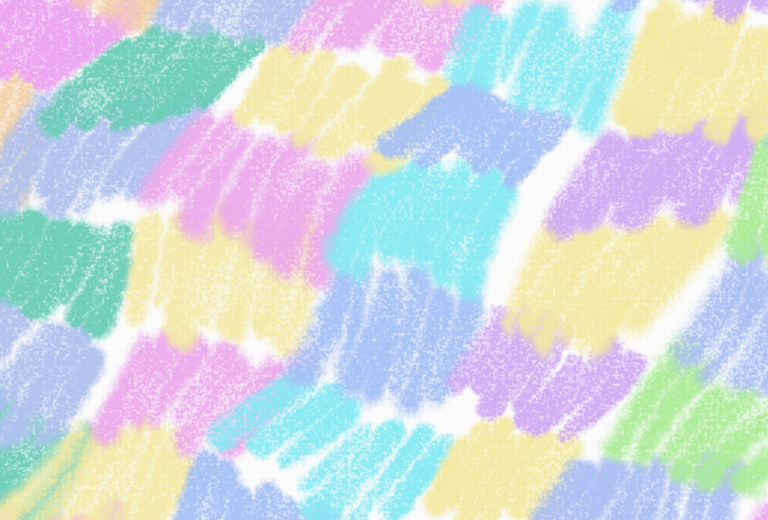
A Shadertoy shader for this background:

```glsl
// Four hue families with three variants each
const vec3 CHALK[12] = vec3[12](
    vec3(0.96, 0.92, 0.64), vec3(0.96, 0.92, 0.66), vec3(0.96, 0.82, 0.65),
    vec3(0.67, 0.75, 0.96), vec3(0.65, 0.76, 0.97), vec3(0.69, 0.76, 0.94),
    vec3(0.93, 0.64, 0.95), vec3(0.82, 0.67, 0.96), vec3(0.93, 0.67, 0.93),
    vec3(0.42, 0.81, 0.72), vec3(0.68, 0.93, 0.60), vec3(0.53, 0.92, 0.96));

vec2 hash2(vec2 p) {
    vec3 h = fract(p.xyx * vec3(0.1031, 0.1030, 0.0973));
    h += dot(h, h.yzx + 33.33);
    return fract((h.xx + h.yz) * h.zy);
}

float cornerSlope(vec2 corner, vec2 offset) {
    float angle = 6.2832 * hash2(corner).x;
    return dot(vec2(cos(angle), sin(angle)), offset);
}

float gradientNoise(vec2 p) {
    vec2 i = floor(p), f = fract(p);
    vec2 w = f * f * f * (f * (f * 6.0 - 15.0) + 10.0);
    vec2 e = vec2(1, 0);
    return 1.4 * mix(
        mix(cornerSlope(i, f), cornerSlope(i + e, f - e), w.x),
        mix(cornerSlope(i + e.yx, f - e.yx), cornerSlope(i + 1.0, f - 1.0), w.x), w.y);
}

float taperedStroke(vec2 p, vec2 a, vec2 b, float radiusA, float radiusB) {
    vec2 pa = p - a, ba = b - a;
    float t = clamp(dot(pa, ba) / dot(ba, ba), 0.0, 1.0);
    return length(pa - ba * t) - mix(radiusA, radiusB, t);
}

// Distance to a patch scribbled with slanted, uneven strokes
float scribbleDistance(vec2 p, vec2 cell) {
    vec2 shape = hash2(cell + 71.0);
    float lean = 1.0 + 0.34 * (shape.x - 0.5);
    float spacing = mix(0.038, 0.048, shape.y);
    float drift = 0.5 * (hash2(cell + 9.0).x - 0.5);
    float d = 1.0;
    for (int k = -3; k <= 3; k++) {
        vec2 seed = cell * 17.0 + float(k) * 3.7 + 200.0;
        vec2 ends = hash2(seed), wobble = hash2(seed + 41.3) - 0.5, thin = hash2(seed + 83.9);
        float angle = lean + 0.22 * wobble.x;
        vec2 along = vec2(cos(angle), sin(angle));
        vec2 mid = vec2(1.0, drift - 0.25) * spacing * (float(k) + 0.3 * wobble.y);
        vec2 radius = mix(vec2(0.031), vec2(0.01, 0.018), thin * thin * thin);
        d = min(d, taperedStroke(p, mid - along * (0.054 + 0.06 * ends.x),
                                    mid + along * (0.054 + 0.06 * ends.y), radius.x, radius.y));
    }
    return d;
}

void mainImage(out vec4 fragColor, in vec2 fragCoord) {
    vec2 p = fragCoord / iResolution.y;
    mat2 skew = mat2(1.0, -0.25, 0.5, 0.87);
    vec2 cellSize = vec2(0.315, 0.215);

    // Broad bending breaks up the grid, fine warping roughens the edges
    vec2 bent = p + 0.07 * vec2(gradientNoise(p * 2.3 + 5.0), gradientNoise(p * 2.3 + 35.0));
    vec2 rough = bent + 0.006 * vec2(gradientNoise(p * 38.0 + 15.0), gradientNoise(p * 38.0 + 75.0));
    vec2 slanted = inverse(skew) * bent;

    // Chalk grain, with streaks and worn areas
    float grain = 0.8 * gradientNoise(p * 175.0 + 40.0) + 0.55 * gradientNoise(p * 88.0 + 90.0);
    float streak = gradientNoise(slanted * vec2(38, 5) + 60.0);
    float wear = gradientNoise(p * 8.0 + 25.0);

    // Overlapping patches on a slanted, jittered grid
    vec3 color = vec3(0.99);
    vec2 home = floor(slanted / cellSize);
    for (int y = -1; y <= 1; y++)
    for (int x = -1; x <= 1; x++) {
        vec2 cell = home + vec2(x, y);
        vec2 jitter = hash2(cell + 23.0) - 0.5;
        vec2 center = skew * ((cell + 0.5 + jitter * vec2(0.26, 0.34)) * cellSize);
        float d = scribbleDistance(rough - center, cell);

        vec2 pressure = hash2(cell + 117.0);
        float softness = mix(0.008, 0.02, pressure.y);
        float body = 1.0 - smoothstep(-softness, softness, d - 0.004 * grain);
        float edgeWear = 0.15 * smoothstep(-0.03, 0.0, d);
        float cover = smoothstep(-0.8, 0.3, grain + 0.35 * streak + 0.45 * wear
                                          + 0.05 + 0.3 * pressure.x - edgeWear);

        // Neighbours always differ in family; variants take turns
        float turn = cell.x + 2.0 * cell.y + 40.0;
        float variant = mod(floor(turn / 4.0) + cell.y + 30.0, 3.0);
        vec3 chalk = CHALK[int(3.0 * mod(turn, 4.0) + variant)];
        color = mix(color, chalk, body * mix(0.42, 0.95, cover));
    }

    // Fine woven paper
    vec2 weave = sin(p * 6.2832 * 85.0);
    color *= 0.993 + 0.003 * (weave.x + weave.y);
    fragColor = vec4(clamp(color, 0.0, 1.0), 1.0);
}
```
